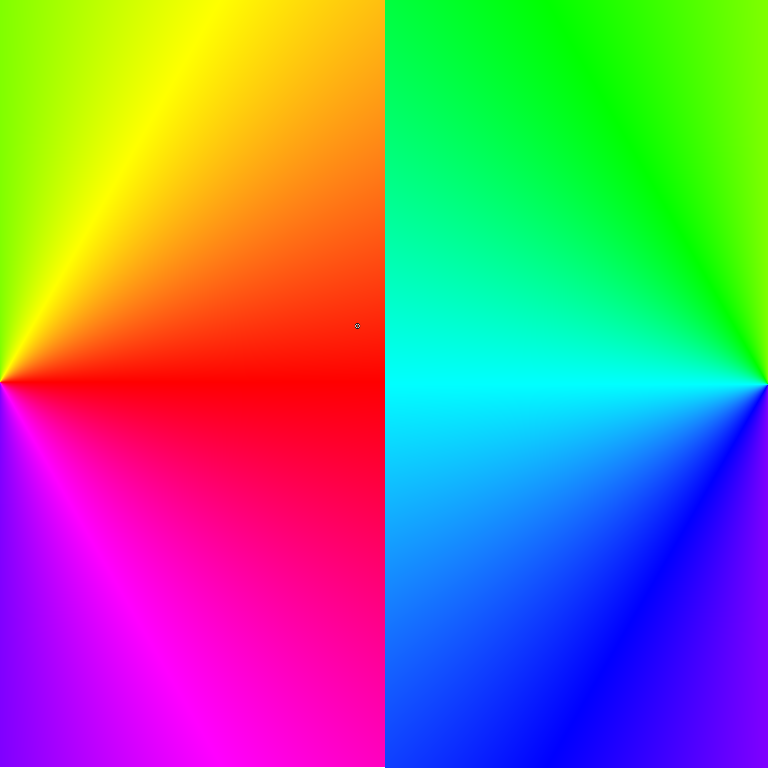
Reproduce this background procedurally as a three.js fragment shader.

```glsl
#define LEFT_PIVOT vec2(0.0, 0.5025)
#define RIGHT_PIVOT vec2(1.0, 0.4995)
#define SPLIT_X 0.5013
#define EDGE_SOFTNESS 0.0004
#define PALE_LIFT 0.085
#define MARKER_CENTER vec2(0.4655, 0.5755)
#define MARKER_RADIUS 0.0024
#define RING_WIDTH 0.0009
#define BASE_LINE 0.0013

varying vec2 vUv;

const float PI = 3.14159265;

// Pure hue, slightly paler in the orange and azure sectors
vec3 hueColor(float hue) {
  vec3 wheel = abs(fract(hue + vec3(0.0, 2.0, 1.0) / 3.0) * 6.0 - 3.0);
  vec3 color = clamp(wheel - 1.0, 0.0, 1.0);
  float sector = min(fract(hue * 2.0) * 3.0, 1.0);
  return max(color, vec3(PALE_LIFT * sin(PI * sector)));
}

// Hue sweep around a pivot
vec3 angularSweep(vec2 uv, vec2 pivot) {
  vec2 offset = uv - pivot;
  return hueColor(atan(offset.y, offset.x) / (2.0 * PI));
}

// Coverage of a circular band
float ringMask(float dist, float radius, float width) {
  float edge = abs(dist - radius) - 0.5 * width;
  return 1.0 - smoothstep(-EDGE_SOFTNESS, EDGE_SOFTNESS, edge);
}

void main() {
  // Two sweeps meeting at a vertical seam
  float rightSide = smoothstep(-EDGE_SOFTNESS, EDGE_SOFTNESS, vUv.x - SPLIT_X);
  vec3 leftColor = angularSweep(vUv, LEFT_PIVOT);
  vec3 rightColor = angularSweep(vUv, RIGHT_PIVOT);

  // Thin white line under the left half
  float aboveLine = smoothstep(-EDGE_SOFTNESS, EDGE_SOFTNESS, vUv.y - BASE_LINE);
  leftColor = mix(vec3(1.0), leftColor, aboveLine);
  vec3 color = mix(leftColor, rightColor, rightSide);

  // Small ring marker: dark outline with a pale band inside
  float dist = length(vUv - MARKER_CENTER);
  color = mix(color, vec3(0.1), ringMask(dist, MARKER_RADIUS + RING_WIDTH, RING_WIDTH));
  color = mix(color, vec3(0.85), ringMask(dist, MARKER_RADIUS, RING_WIDTH));
  color = mix(color, vec3(0.15), ringMask(dist, MARKER_RADIUS - RING_WIDTH, RING_WIDTH));

  gl_FragColor = vec4(color, 1.0);
}
```
